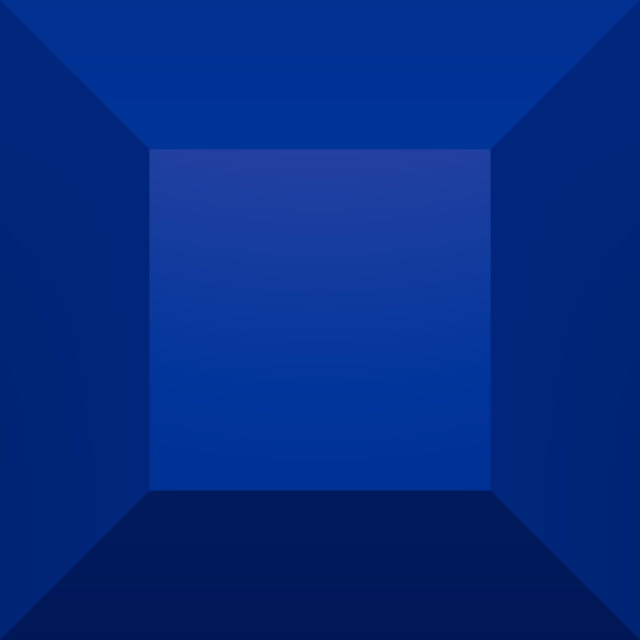
A Shadertoy shader for this background:

```glsl
// A blue bevelled block seen from the front: a flat centre square framed by
// four sloping faces that meet along the canvas diagonals. Each face has a
// soft gradient, and a curved sheen lights the upper part of the centre.

// Layout, in canvas units
const float INNER_HALF = 0.2665;   // half the side of the centre square
const float SHEEN_TOP = 0.767;     // height of full sheen
const float SHEEN_BOTTOM = 0.385;  // height where the sheen ends
const float SHEEN_CURVE = 0.45;    // how far the sheen bends up at its sides

// Face colours
const vec3 TOP_OUTER = vec3(0.000, 0.188, 0.565);
const vec3 TOP_INNER = vec3(0.000, 0.203, 0.600);
const vec3 SIDE_DARK = vec3(0.000, 0.137, 0.445);
const vec3 SIDE_LIGHT = vec3(0.000, 0.160, 0.510);
const vec3 BOTTOM_OUTER = vec3(0.000, 0.092, 0.340);
const vec3 BOTTOM_INNER = vec3(0.000, 0.104, 0.364);
const vec3 CENTRE_LOW = vec3(0.000, 0.190, 0.582);
const vec3 CENTRE_MID = vec3(0.004, 0.208, 0.608);
const vec3 CENTRE_SHEEN = vec3(0.140, 0.254, 0.630);

// Antialiased coverage of the region where the distance is negative
float coverage(float dist, float pixel) {
    return 1.0 - smoothstep(-0.6 * pixel, 0.6 * pixel, dist);
}

vec3 sideFace(vec2 p, float slope) {
    float upper = smoothstep(-0.25, 0.5, p.y);
    float light = 0.15 + 0.45 * (1.0 - slope) + 0.5 * upper * slope;
    return mix(SIDE_DARK, SIDE_LIGHT, clamp(light, 0.0, 1.0));
}

vec3 centreFace(vec2 p) {
    float height = p.y + 0.5 - SHEEN_CURVE * p.x * p.x;
    vec3 base = mix(CENTRE_LOW, CENTRE_MID, smoothstep(0.2, 0.42, height));
    float sheen = clamp((height - SHEEN_BOTTOM) / (SHEEN_TOP - SHEEN_BOTTOM), 0.0, 1.0);
    return mix(base, CENTRE_SHEEN, sheen);
}

void mainImage(out vec4 fragColor, in vec2 fragCoord) {
    vec2 p = fragCoord / iResolution.xy - 0.5;
    float pixel = 1.0 / min(iResolution.x, iResolution.y);
    vec2 a = abs(p);
    float boxRadius = max(a.x, a.y);

    // Position down the slope: 0 at the centre square, 1 at the canvas edge
    float slope = clamp((boxRadius - INNER_HALF) / (0.5 - INNER_HALF), 0.0, 1.0);

    // Sloping faces, split along the diagonals
    vec3 color = sideFace(p, slope);
    vec3 topColor = mix(TOP_INNER, TOP_OUTER, slope);
    vec3 bottomColor = mix(BOTTOM_INNER, BOTTOM_OUTER, slope);
    float diagonal = a.x * 0.7071;
    color = mix(color, topColor, coverage(diagonal - p.y * 0.7071, pixel));
    color = mix(color, bottomColor, coverage(diagonal + p.y * 0.7071, pixel));

    // Raised centre square
    color = mix(color, centreFace(p), coverage(boxRadius - INNER_HALF, pixel));

    fragColor = vec4(color, 1.0);
}
```
